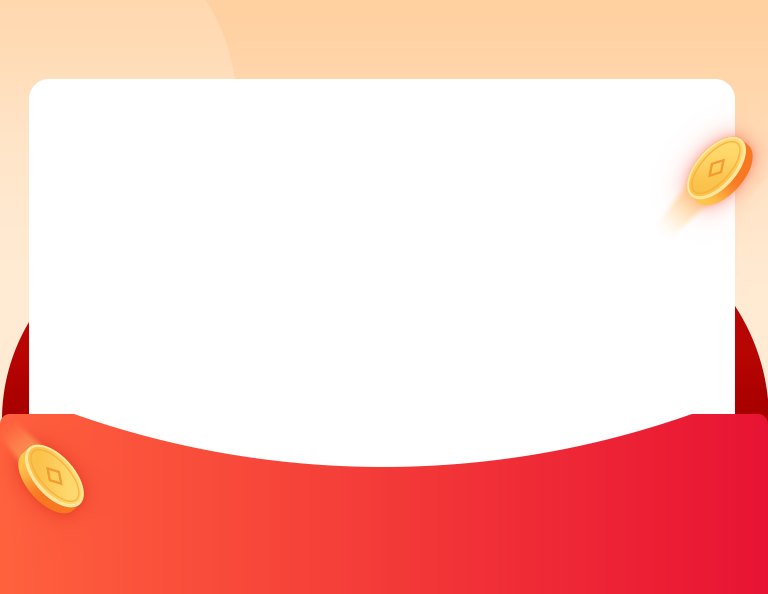
Reproduce this background procedurally as a WebGL 1 fragment shader.

```glsl
precision highp float;
uniform vec2 u_resolution;

// Antialiased coverage of a signed distance, in units of canvas width
float fill(float d) {
  return clamp(0.5 - d * u_resolution.x, 0.0, 1.0);
}

float roundBox(vec2 p, vec2 lo, vec2 hi, float radius) {
  vec2 q = abs(p - 0.5 * (lo + hi)) - 0.5 * (hi - lo) + radius;
  return length(max(q, 0.0)) + min(max(q.x, q.y), 0.0) - radius;
}

float circle(vec2 p, vec2 center, float radius) {
  return length(p - center) - radius;
}

float ellipse(vec2 q, vec2 r) {
  float k = length(q / r);
  return (k - 1.0) * (k + 0.01) / (length(q / (r * r)) + 0.01 / r.y);
}

// Tilted coin: the local x axis points along its flight
vec3 drawCoin(vec3 color, vec2 p, vec2 center, float angle, float tail, vec3 glow) {
  vec2 axis = vec2(cos(angle), sin(angle));
  vec2 q = vec2(dot(p - center, axis), dot(p - center, vec2(-axis.y, axis.x)));
  vec2 radii = vec2(0.0495, 0.026);
  float face = ellipse(q, radii);
  float body = ellipse(q - vec2(0.0, clamp(q.y, -0.0117, 0.0)), radii);

  // Soft trail and halo
  float along = clamp(-q.x / tail, 0.0, 1.0);
  float width = mix(0.029, 0.017, along);
  float trail = smoothstep(width, width * 0.45, abs(q.y + 0.004));
  trail *= step(q.x, 0.0) * (1.0 - smoothstep(0.35, 1.0, along));
  color = mix(color, glow, 0.42 * exp(-max(body, 0.0) * 110.0));
  color = mix(color, vec3(1.0, 0.76, 0.42), 0.6 * trail);

  // Shaded edge, bright lip and recessed face
  vec3 edge = mix(vec3(0.97, 0.47, 0.13), vec3(1.0, 0.77, 0.3),
                  smoothstep(0.01, -0.045, q.x));
  color = mix(color, edge, fill(body));
  color = mix(color, vec3(1.0, 0.91, 0.62), fill(face));
  vec3 gold = mix(vec3(0.98, 0.76, 0.29), vec3(1.0, 0.85, 0.43),
                  smoothstep(-0.04, 0.04, q.x + q.y));
  color = mix(color, gold, fill(ellipse(q - vec2(0.0, 0.001), radii - 0.0035)));
  float inner = ellipse(q - vec2(0.0, 0.001), radii - 0.0075);
  color = mix(color, vec3(0.97, 0.67, 0.22), 0.8 * fill(abs(inner) - 0.0009));

  // Embossed diamond
  float diamond = abs(q.x) * 0.6 + abs(q.y) - 0.008;
  return mix(color, vec3(0.94, 0.58, 0.16), 0.85 * fill(abs(diamond) - 0.0018));
}

void main() {
  vec2 p = gl_FragCoord.xy / u_resolution.x;
  float top = u_resolution.y / u_resolution.x;

  // Peach backdrop with pale discs
  vec3 cream = vec3(1.0, 0.92, 0.83);
  vec3 color = mix(cream, vec3(1.0, 0.815, 0.625), smoothstep(0.33, top + 0.04, p.y));
  float disc = fill(circle(p, vec2(0.0456, 0.6328), 0.263));
  color = mix(color, cream, disc * mix(0.65, 0.3, smoothstep(0.5, top, p.y)));
  color = mix(color, cream, 0.3 * fill(circle(p, vec2(1.09, 0.45), 0.13)));

  // Dark back of the envelope
  float back = min(circle(p, vec2(0.2513, 0.2266), 0.2487),
                   circle(p, vec2(0.7305, 0.2266), 0.2708));
  vec3 maroon = mix(vec3(0.66, 0.0, 0.0), vec3(0.72, 0.02, 0.01),
                    smoothstep(0.23, 0.33, p.y));
  color = mix(color, maroon, fill(back));

  // White card
  float card = roundBox(p, vec2(0.0378, 0.0), vec2(0.957, 0.6706), 0.026);
  color = mix(color, vec3(1.0), fill(card));

  // Red pocket with a scooped opening
  float pocket = roundBox(p, vec2(0.0, -0.1), vec2(1.0, 0.2344), 0.013);
  pocket = max(pocket, -circle(p, vec2(0.4987, 1.3724), 1.207));
  vec3 red = mix(vec3(1.0, 0.38, 0.24), vec3(0.91, 0.075, 0.2), p.x);
  color = mix(color, red, fill(pocket));

  // Flying coins
  color = drawCoin(color, p, vec2(0.933, 0.5547), 0.84, 0.118, vec3(0.96, 0.4, 0.3));
  color = drawCoin(color, p, vec2(0.0708, 0.1536), -0.84, 0.098, vec3(0.86, 0.18, 0.1));

  gl_FragColor = vec4(color, 1.0);
}
```
